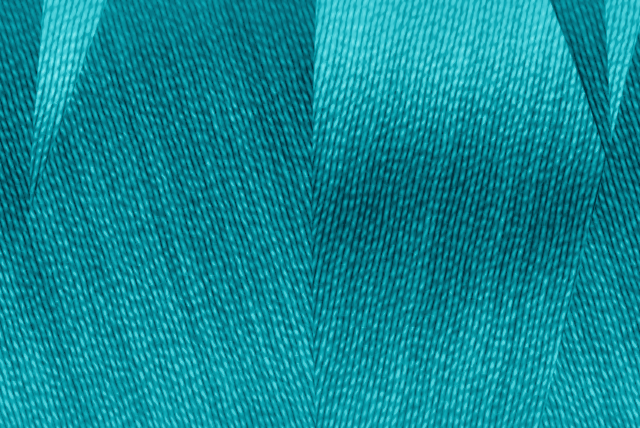
A WebGL 2 fragment shader for this texture:

```glsl
#version 300 es
precision highp float;
// Teal sewing thread wound in crossing layers on a spool, seen close up.
// Straight winding edges split the canvas into panels leaning left or right;
// each panel has its own sheen, and twisted strands with stray fibres cover it.

#define PITCH 0.0145        // width of one strand
#define TWIST 0.029         // length of one turn of the ply
#define LEAN_LEFT -0.30     // dx/dy of strands leaning left
#define LEAN_RIGHT 0.20     // dx/dy of strands leaning right
#define RELIEF 0.72         // contrast of the strands
#define FUZZ 0.15           // brightness of stray fibres
#define FIBRE_CELL 0.019    // spacing of stray fibres
#define GRAIN 0.26          // strength of the fine nap
#define EDGE 0.003          // softness of panel edges
#define CROSS_L vec2(0.060, 0.485)
#define CROSS_R vec2(1.422, 0.629)

const float TAU = 6.2831853;
uniform vec2 u_resolution;
out vec4 fragColor;

float hash(vec2 p) {
    vec3 q = fract(p.xyx * vec3(0.1031, 0.1030, 0.0973));
    q += dot(q, q.yzx + 33.33);
    return fract((q.x + q.y) * q.z);
}

float noise(vec2 p) {
    vec2 i = floor(p), f = p - i;
    f *= f * (3.0 - 2.0 * f);
    return mix(mix(hash(i), hash(i + vec2(1, 0)), f.x),
               mix(hash(i + vec2(0, 1)), hash(i + 1.0), f.x), f.y);
}

float step01(float d) { return smoothstep(-EDGE, EDGE, d); }

// Narrow dark groove beside an edge, on its positive side
float crease(float d, float width) { return step01(d) * exp(-max(d, 0.0) / width); }

// Twisted strands with nap, running along a lean; roughly zero mean
float strands(vec2 p, float lean, float seed) {
    float wander = 0.10 * sin(p.y * 19.0 + p.x * 17.0) + 0.05 * sin(p.y * 47.0 - p.x * 61.0);
    float across = (p.x - lean * p.y) / PITCH + wander;
    float id = floor(across);
    float f = across - id - 0.5;
    float rnd = hash(vec2(id + 300.0, seed));
    float body = cos(0.5 * TAU * f);
    float turn = p.y / TWIST + rnd * 7.0 + 0.3 * sin(p.y * 23.0 + id);
    float ply = 0.5 + 0.5 * sin(TAU * (turn - sign(lean) * 0.35 * f));
    float nap = noise(vec2(across * 3.0 + 900.0, p.y / 0.008 + seed)) - 0.5;
    return body * (0.66 + 0.52 * ply) - 0.59 + 0.22 * (rnd - 0.5) + GRAIN * 2.0 * nap;
}

// Cellular scatter of short, randomly turned fibres
float fibres(vec2 p) {
    vec2 g = p / FIBRE_CELL, cell = floor(g);
    float glow = 0.0;
    for (int j = -1; j <= 1; j++)
    for (int i = -1; i <= 1; i++) {
        vec2 c = cell + vec2(i, j);
        float a = TAU * hash(c + 11.0);
        vec2 d = g - c - vec2(hash(c + 3.0), hash(c + 27.0));
        vec2 dir = vec2(cos(a), sin(a));
        float along = dot(d, dir);
        float off = abs(dot(d, vec2(-dir.y, dir.x)) + 0.3 * along * along);
        glow += smoothstep(0.13, 0.0, off) * smoothstep(0.5, 0.1, abs(along)) * hash(c + 51.0);
    }
    return min(glow, 1.0);
}

// Colour ramp from deep groove to highlight
vec3 teal(float t) {
    vec3 c = mix(vec3(0.0, 0.20, 0.25), vec3(0.01, 0.37, 0.42), smoothstep(-0.15, 0.2, t));
    c = mix(c, vec3(0.02, 0.47, 0.53), smoothstep(0.2, 0.4, t));
    c = mix(c, vec3(0.02, 0.57, 0.62), smoothstep(0.4, 0.6, t));
    c = mix(c, vec3(0.05, 0.66, 0.71), smoothstep(0.6, 0.8, t));
    c = mix(c, vec3(0.28, 0.80, 0.84), smoothstep(0.8, 1.05, t));
    return mix(c, vec3(0.55, 0.92, 0.94), smoothstep(1.05, 1.5, t));
}

void main() {
    vec2 p = gl_FragCoord.xy / u_resolution * vec2(1.5, 1.0);
    float x = p.x, y = p.y;

    // Signed distances to the winding edges, positive on the right
    float hl = y - CROSS_L.y, hr = y - CROSS_R.y;
    float l1 = x - CROSS_L.x - 0.372 * hl, l2 = x - CROSS_L.x + 0.312 * hl;
    float r1 = x - CROSS_R.x + (0.31 + 0.13 * hr) * hr, r2 = x - CROSS_R.x - 0.25 * hr;
    float seam = x - 0.731 - 0.04 * (y - 0.5) * (y - 0.5);
    float outL = 1.0 - step01(min(l1, l2)), outR = step01(max(r1, r2));
    float wedgeL = step01(x - 0.070 - 0.08 * max(y - 0.6, 0.0)) * step01(l2) * outL;
    float wedgeR = step01(x - 1.432 + 0.05 * max(y - 0.7, 0.0)) * (1.0 - step01(r2)) * outR;
    float right = step01(seam);

    // Sheen of each panel
    float low = smoothstep(0.54, 0.08, y);
    float band = y - 0.04 * sin((x - 0.73) * 4.0);
    float toneR = 0.29 + 0.67 * smoothstep(0.49, 0.88, band) + 0.42 * low;
    float toneL = 0.51 + 0.06 * smoothstep(0.85, 1.0, y) - 0.06 * smoothstep(0.5, 0.7, y) + 0.19 * low;
    toneL -= 0.09 * step01(x - 0.566 + 0.31 * (y - 0.844)) * smoothstep(0.3, 0.6, y);
    float tone = mix(toneL, toneR, right);
    tone = mix(tone, 0.40 + 0.06 * smoothstep(0.8, 1.0, y) + 0.29 * low, max(outL, outR));
    float toneWedge = mix(0.54, 0.97, smoothstep(0.58, 0.85, y)) + 0.15 * low;
    tone = mix(tone, toneWedge, max(wedgeL, wedgeR * 0.85));
    tone += 0.02 * (sin(x * 9.0 + 3.0 * sin(y * 7.0)) + sin(y * 19.0 - x * 13.0));

    // Shadows and lit rims where one layer passes under another
    tone -= 0.20 * crease(-min(l1, l2), 0.010) * (0.3 + 0.7 * step01(hl));
    tone -= 0.26 * crease(max(r1, r2), 0.012) * (0.3 + 0.7 * step01(hr));
    tone -= 0.08 * exp(-abs(seam) / 0.006);
    tone -= 0.16 * exp(-abs(r1) / 0.004) + 0.12 * exp(-abs(l2) / 0.004);
    tone += 0.12 * exp(-abs(r2 + 0.006) / 0.005) + 0.10 * exp(-abs(l1 - 0.006) / 0.005);

    // Strands, softer toward the out-of-focus top and bottom
    float focus = smoothstep(1.08, 0.72, y) * smoothstep(-0.4, 0.3, y);
    float leansRight = mix(mix(right, wedgeL, outL), wedgeR, outR);
    float weave = mix(strands(p, LEAN_LEFT, 5.0), strands(p, LEAN_RIGHT, 71.0), leansRight);
    tone += weave * RELIEF * (0.45 + 0.55 * focus) + FUZZ * focus * (fibres(p) - 0.2);
    fragColor = vec4(teal(tone), 1.0);
}
```
